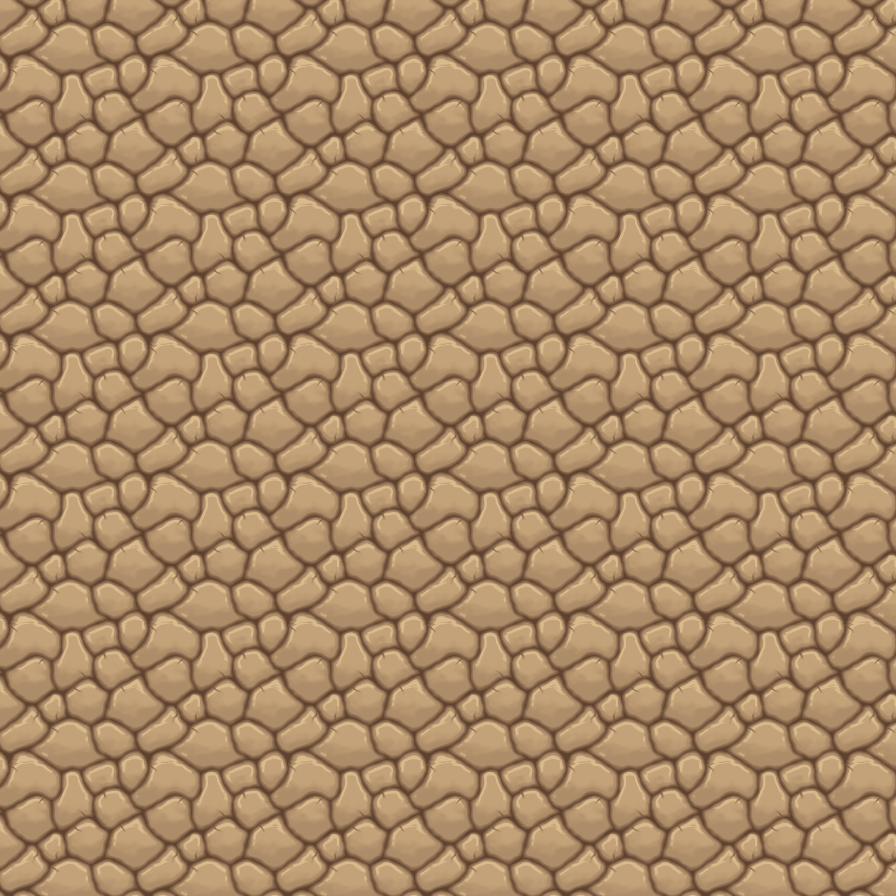
A Shadertoy shader for this texture:

```glsl
// Repeating wall of domed sandstone cobbles with dark crevices and painted rim light.

const float TILES = 6.43;            // pattern repeats across the canvas
const vec2  GRID = vec2(3.0, 4.0);   // stones per repeat, rows staggered
const float SEED = 17.0;
const float JITTER = 0.62;           // scatter of stone centres in their cells
const float RADIUS_SPREAD = 0.115;   // size advantage of the largest stones
const float DOME = 3.0;              // arching of the tops over flat undersides
const float CORNER = 0.012;          // corner rounding
const float RIM_DEPTH = 0.040;       // distance of the rim light from the edge
const float RIM_WIDTH = 0.016;

const vec3 CREVICE   = vec3(0.37, 0.26, 0.185);
const vec3 BROWN     = vec3(0.47, 0.35, 0.25);
const vec3 MID       = vec3(0.57, 0.44, 0.33);
const vec3 SHADE     = vec3(0.68, 0.55, 0.41);
const vec3 FACE      = vec3(0.765, 0.635, 0.473);
const vec3 HIGHLIGHT = vec3(0.86, 0.74, 0.56);

struct Stone {
    vec2 offset;   // from the stone centre
    float reach;   // size-weighted distance
    vec2 slope;    // gradient of reach
};

vec2 hash2(vec2 p) {
    vec3 a = fract(p.xyx * vec3(0.1031, 0.1030, 0.0973));
    a += dot(a, a.yzx + 33.33);
    return fract((a.xx + a.yz) * a.zy);
}

// Gradient noise that repeats after a whole number of lattice cells.
float gradientAt(vec2 lattice, vec2 offset, vec2 period) {
    return dot(hash2(mod(lattice, period) + SEED) * 2.0 - 1.0, offset);
}

float gradNoise(vec2 tilePos, vec2 period) {
    vec2 p = tilePos * period;
    vec2 i = floor(p), f = p - i;
    vec2 u = f * f * f * (f * (f * 6.0 - 15.0) + 10.0);
    vec2 e = vec2(1.0, 0.0);
    return mix(mix(gradientAt(i, f, period), gradientAt(i + e, f - e, period), u.x),
               mix(gradientAt(i + e.yx, f - e.yx, period),
                   gradientAt(i + 1.0, f - 1.0, period), u.x), u.y);
}

Stone stoneAt(vec2 cell, vec2 p) {
    vec2 id = mod(cell, GRID) + SEED;
    vec2 scatter = JITTER * (hash2(id) - 0.5);
    vec2 form = hash2(id + 41.0);
    vec2 stagger = vec2(0.5 * mod(cell.y, 2.0), 0.0);
    vec2 q = p - (cell + 0.5 + stagger + scatter) / GRID;
    float aspect = mix(0.88, 1.14, form.y);
    float taper = 1.0 + DOME * clamp(q.y, -0.15, 0.15);
    float taperSlope = abs(q.y) < 0.15 ? DOME : 0.0;
    vec2 shaped = q * vec2(aspect * taper, 1.0 / aspect);
    float len = max(length(shaped), 0.0001);
    vec2 slope = vec2(shaped.x * aspect * taper,
                      shaped.x * aspect * q.x * taperSlope + shaped.y / aspect) / len;
    return Stone(q, len - RADIUS_SPREAD * form.x, slope);
}

void mainImage(out vec4 fragColor, in vec2 fragCoord) {
    vec2 tilePos = fragCoord / iResolution.y * TILES;

    // Hand-drawn wobble of the outlines
    vec2 p = tilePos;
    p += 0.022 * vec2(gradNoise(tilePos, vec2(6.0)), gradNoise(tilePos + 0.37, vec2(6.0)));
    p += 0.012 * vec2(gradNoise(tilePos, vec2(14.0)), gradNoise(tilePos + 0.61, vec2(14.0)));

    // Find the stone under this point
    vec2 home = floor(p * GRID);
    vec2 ownCell = home;
    Stone own = Stone(vec2(0.0), 9.0, vec2(0.0));
    for (int y = -2; y <= 2; y++)
    for (int x = -2; x <= 2; x++) {
        vec2 cell = home + vec2(x, y);
        Stone stone = stoneAt(cell, p);
        if (stone.reach < own.reach) { own = stone; ownCell = cell; }
    }

    // Rounded distance to its outline
    float closeness = 0.0;
    for (int y = -2; y <= 2; y++)
    for (int x = -2; x <= 2; x++) {
        vec2 cell = home + vec2(x, y);
        if (cell == ownCell) continue;
        Stone stone = stoneAt(cell, p);
        float gap = (stone.reach - own.reach) / max(length(stone.slope - own.slope), 0.5);
        closeness += exp(-gap / CORNER);
    }
    float edge = -CORNER * log(max(closeness, 1e-20));
    vec2 dir = own.offset / max(length(own.offset), 0.0001);

    // Brush variation
    float broad = gradNoise(tilePos, vec2(7.0, 10.0));
    float fine = gradNoise(tilePos + 0.23, vec2(17.0, 23.0));
    float grain = gradNoise(tilePos + 0.71, vec2(34.0, 30.0));
    float bevel = edge * (1.0 + 0.2 * dir.y) + 0.008 * broad + 0.006 * fine;

    // Crevice, bevel and face tones
    vec3 color = mix(CREVICE, BROWN, smoothstep(-0.004, 0.007, bevel));
    color = mix(color, MID, smoothstep(0.005, 0.016, bevel));
    color = mix(color, SHADE, smoothstep(0.014, 0.025, bevel));
    float lit = smoothstep(-0.11, 0.0, own.offset.y + 0.12 * broad + 0.05 * fine);
    color = mix(color, FACE, lit * smoothstep(0.030, 0.048, bevel));

    // Broken light along the upper rim
    float band = abs(edge - RIM_DEPTH - 0.018 * broad - 0.012 * fine);
    float rim = 1.0 - smoothstep(0.3 * RIM_WIDTH, RIM_WIDTH, band);
    rim *= smoothstep(-0.2, 0.4, dir.y - 0.2 * dir.x + 0.8 * fine + 0.6 * grain);
    color = mix(color, HIGHLIGHT, 0.9 * rim);

    // Short splits running inward from some outlines
    vec2 split = hash2(mod(ownCell, GRID) + SEED + 83.0);
    float angle = 6.2832 * split.x;
    vec2 along = vec2(cos(angle), sin(angle));
    float across = abs(dot(own.offset, vec2(-along.y, along.x)) + 0.02 * fine);
    float crack = 1.0 - smoothstep(0.002, 0.011, across);
    crack *= step(0.0, dot(own.offset, along)) * step(0.35, split.y);
    crack *= 1.0 - smoothstep(0.025, 0.085, edge);
    color = mix(color, BROWN, 0.75 * crack);

    fragColor = vec4(color, 1.0);
}
```
